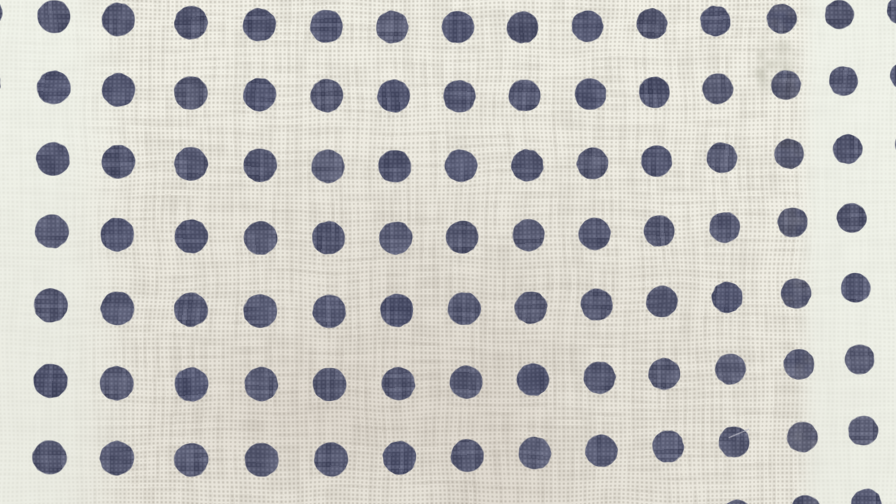
Reproduce this pattern procedurally as a WebGL 2 fragment shader.

```glsl
#version 300 es
precision highp float;
// Navy dots printed on loosely woven cream linen, about 13 across and 7 down.
// A curved lattice is inverted to find the nearest dot; value noise and soft
// thread waves add the weave, ragged print edges, folds, a stain and some lint.

uniform vec2 u_resolution;
out vec4 fragColor;

// Lengths are in canvas heights, measured from the top left.
const vec2 ORIGIN = vec2(0.1088, 0.0544);
const vec2 PITCH = vec2(0.1370, 0.1396);
const vec2 STRETCH = vec2(-0.00061, 0.00104);  // pitch change across and down
const vec2 SHEAR = vec2(0.00077, -0.00067);    // fanning of columns and rows
const float LEAN = -0.00155;                   // sideways drift per row
const float ARCH = 0.00067;                    // sag of each row
const float ARCH_CENTER = 5.8;
const float FOLD_SHIFT = 0.0093;
const vec2 FOLD_COLUMNS = vec2(1.0, 11.0);
const float RADIUS = 0.0329;
const float RADIUS_FALLOFF = 0.000029;
const float RADIUS_GROWTH = 0.00014;
const float JITTER = 0.0022;
const float EDGE_WEAR = 0.0022;
const float THREADS = 117.0;                   // threads per canvas height

const vec3 LINEN = vec3(0.950, 0.945, 0.905);
const vec3 GAP = vec3(0.740, 0.725, 0.680);
const vec3 COOL_LINEN = vec3(0.935, 0.960, 0.925);
const vec3 SHADOW = vec3(0.930, 0.912, 0.908); // multiplies the cloth
const vec3 STAIN = vec3(0.720, 0.720, 0.660);
const vec3 INK = vec3(0.325, 0.340, 0.440);
const vec3 WORN_INK = vec3(0.400, 0.405, 0.465);
const vec3 LINT = vec3(0.720, 0.720, 0.760);

float hash(vec2 p) {
    vec3 q = fract(vec3(p.xyx) * 0.1031);
    q += dot(q, q.yzx + 33.33);
    return fract((q.x + q.y) * q.z);
}

float noise(vec2 p) {
    vec2 i = floor(p), f = fract(p);
    f = f * f * (3.0 - 2.0 * f);
    return mix(mix(hash(i), hash(i + vec2(1, 0)), f.x),
               mix(hash(i + vec2(0, 1)), hash(i + vec2(1, 1)), f.x), f.y);
}

// Center of the dot at a (column, row) cell on the warped cloth.
vec2 dotCenter(vec2 cell) {
    vec2 pos = ORIGIN + PITCH * cell + STRETCH * cell * cell + SHEAR * cell.x * cell.y;
    vec2 fold = cell.x - FOLD_COLUMNS;
    fold = exp(-2.0 * fold * fold);
    pos.x += LEAN * cell.y + FOLD_SHIFT * (fold.y - fold.x);
    pos.y -= ARCH * (cell.x - ARCH_CENTER) * (cell.x - ARCH_CENTER);
    return pos;
}

// Nearest cell, by fixed-point inversion of dotCenter.
vec2 nearestCell(vec2 p) {
    vec2 cell = (p - ORIGIN) / PITCH;
    for (int i = 0; i < 5; i++) cell -= (dotCenter(cell) - p) / PITCH;
    return round(cell);
}

float segmentDistance(vec2 p, vec2 a, vec2 b) {
    vec2 ab = b - a;
    return length(p - a - ab * clamp(dot(p - a, ab) / dot(ab, ab), 0.0, 1.0));
}

void main() {
    vec2 p = gl_FragCoord.xy / u_resolution.y;
    p.y = 1.0 - p.y;
    float pixel = 1.0 / u_resolution.y;

    // Weave: wandering threads, pinholes at the gaps, and uneven slubs.
    vec2 wander = vec2(noise(p * 9.0), noise(p * 9.0 + 40.0));
    vec2 thread = p * THREADS + wander;
    vec2 gaps = 0.5 - 0.5 * cos(6.28319 * thread);
    float detail = clamp(u_resolution.y / THREADS - 1.0, 0.0, 1.0);
    float holes = mix(0.25, gaps.x * gaps.y, detail);
    float slubs = noise(vec2(floor(thread.x), thread.y * 0.12))
                + noise(vec2(thread.x * 0.12, floor(thread.y) + 90.0)) - 1.0;

    // Cloth: flatter and cooler beyond the folds, dimmer below the middle.
    float sides = 1.0 - smoothstep(0.10, 0.30, p.x) + smoothstep(1.57, 1.63, p.x);
    float weave = clamp(0.06 + 0.62 * holes + 0.22 * slubs, 0.0, 1.0);
    vec3 color = mix(LINEN, GAP, weave * mix(1.0, 0.55, sides));
    color = mix(color, COOL_LINEN, 0.5 * sides);
    vec2 shade = (p - vec2(0.78, 0.88)) / vec2(0.70, 0.50);
    float dim = exp(-dot(shade, shade)) * (0.7 + 0.6 * noise(p * 5.0));
    color *= mix(vec3(1.0), SHADOW, dim);

    // Stain: a blotchy patch near the right fold.
    vec2 patchPos = (p - vec2(1.535, 0.125)) / vec2(0.045, 0.065);
    float blot = (1.0 - smoothstep(0.5, 1.2, length(patchPos))) * noise(p * 55.0);
    color = mix(color, STAIN, 0.55 * blot);

    // Printed dots: slight jitter, size drift and thread-ragged edges.
    vec2 cell = nearestCell(p);
    vec2 seed = cell + 17.0;
    vec2 jitter = (vec2(hash(seed), hash(seed + 50.0)) - 0.5) * JITTER;
    float radius = RADIUS + RADIUS_GROWTH * cell.y - RADIUS_FALLOFF * cell.x * cell.x;
    float dist = length(p - dotCenter(cell) - jitter) - radius;
    dist += (noise(thread * 0.9) - 0.5) * EDGE_WEAR;
    float worn = exp(-2.0 * pow(abs(cell.x - FOLD_COLUMNS.y), 2.0));
    float fade = 0.30 * hash(seed + 9.0) + 0.6 * worn * noise(thread * 0.5);
    vec3 ink = mix(INK, WORN_INK, fade) + 0.09 * slubs + 0.08 * (holes - 0.25);
    color = mix(color, ink, 1.0 - smoothstep(-pixel, pixel, dist));

    // Lint: one short pale fiber.
    float lint = segmentDistance(p, vec2(1.447, 0.868), vec2(1.485, 0.852)) - 0.0012;
    color = mix(color, LINT, 0.8 * (1.0 - smoothstep(-pixel, pixel, lint)));

    fragColor = vec4(clamp(color, 0.0, 1.0), 1.0);
}
```
